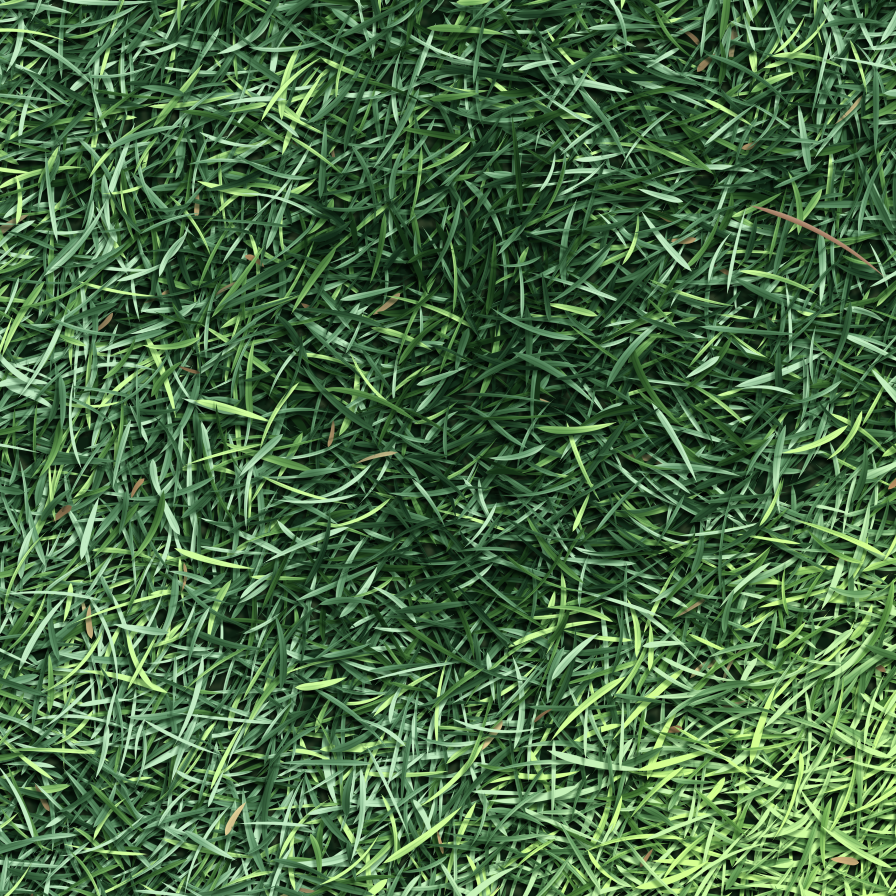
Write a WebGL 1 fragment shader that draws this texture.

```glsl
precision highp float;
uniform vec2 u_resolution;

const int LAYERS = 24;
const float CELL = 0.064;
const vec2 HALF_LENGTH = vec2(0.022, 0.057);
const vec2 HALF_WIDTH = vec2(0.0021, 0.0050);
const float MAX_BEND = 0.20;
const float MAIN_ANGLE = 0.5;
const float ANGLE_SPREAD = 2.4;
const vec2 SHADOW_OFFSET = vec2(-0.0025, -0.0040);
const vec3 SHADOW_TINT = vec3(0.59, 0.67, 0.61);
const float STRAW_SHARE = 0.014;

const vec3 SOIL = vec3(0.05, 0.13, 0.07);
const vec3 THATCH = vec3(0.19, 0.25, 0.16);
const vec3 DEEP_GREEN = vec3(0.075, 0.185, 0.105);
const vec3 MID_GREEN = vec3(0.21, 0.38, 0.235);
const vec3 LIGHT_GREEN = vec3(0.41, 0.62, 0.45);
const vec3 PALE_GREEN = vec3(0.76, 0.93, 0.77);
const vec3 WARM_TINT = vec3(1.10, 1.10, 0.74);
const vec3 STRAW = vec3(0.66, 0.64, 0.47);
const vec3 RUST = vec3(0.52, 0.40, 0.27);
const vec3 NEEDLE = vec3(0.66, 0.52, 0.42);

vec4 hash4(vec2 p) {
  vec4 q = fract(p.xyxy * vec4(0.1031, 0.1030, 0.0973, 0.1099));
  q += dot(q, q.wzxy + 33.33);
  return fract((q.xxyz + q.yzzw) * q.zywx);
}

float corner(vec2 cell, vec2 offset) {
  return dot(hash4(cell).xy * 2.0 - 1.0, offset);
}

float gradientNoise(vec2 p) {
  vec2 i = floor(p), f = fract(p);
  vec2 u = f * f * f * (f * (f * 6.0 - 15.0) + 10.0);
  vec2 e = vec2(1.0, 0.0);
  float low = mix(corner(i, f), corner(i + e, f - e), u.x);
  float high = mix(corner(i + e.yx, f - e.yx), corner(i + 1.0, f - 1.0), u.x);
  return 1.5 * mix(low, high, u.y);
}

vec2 rotate(vec2 v, float angle) {
  float c = cos(angle), s = sin(angle);
  return vec2(c * v.x + s * v.y, c * v.y - s * v.x);
}

// Returns edge distance, position along the blade, position across it
vec3 bladeShape(vec2 q, float halfLength, float halfWidth, float bend) {
  float t = clamp(q.x / halfLength, -1.5, 1.5);
  float y = q.y - bend * halfLength * (0.5 - t * t);
  float slope = 2.0 * bend * t;
  y *= inversesqrt(1.0 + slope * slope);
  float width = halfWidth * (1.0 - t * t * t * t) * (0.8 - 0.3 * t);
  return vec3(abs(y) - width, t, clamp(y / halfWidth, -1.0, 1.0));
}

vec3 greenRamp(float tone) {
  vec3 c = mix(DEEP_GREEN, MID_GREEN, clamp(tone * 3.0, 0.0, 1.0));
  c = mix(c, LIGHT_GREEN, clamp(tone * 3.0 - 1.0, 0.0, 1.0));
  return mix(c, PALE_GREEN, clamp(tone * 3.0 - 2.0, 0.0, 1.0));
}

// Shaded middle, bright lower right and left, uneven patches
float sunlight(vec2 p, float sunny) {
  vec2 fromShade = (p - vec2(0.5, 0.6)) / vec2(0.33, 0.27);
  float patches = 0.22 * gradientNoise(p * 4.5) + 0.16 * gradientNoise(p * 13.0 + 7.0);
  float lowerSide = 1.0 - smoothstep(0.1, 0.8, p.y);
  float leftSide = 1.0 - smoothstep(0.0, 0.4, p.x);
  return patches + 0.34 * sunny + 0.10 * lowerSide + 0.09 * leftSide
    - 0.27 * exp(-dot(fromShade, fromShade));
}

void main() {
  vec2 p = gl_FragCoord.xy / u_resolution.y;
  float aa = 0.7 / u_resolution.y;
  float sunny = smoothstep(0.25, 1.0, p.x - p.y);
  float light = sunlight(p, sunny);
  vec3 color = mix(SOIL, THATCH, smoothstep(-0.2, 0.6, gradientNoise(p * 70.0)));

  // Layers of blades, from the ground up
  for (int layer = 0; layer < LAYERS; layer++) {
    float depth = float(layer) / float(LAYERS - 1);
    vec2 seed = vec2(37.0, 61.0) * float(layer + 1);
    vec2 grid = p / CELL + hash4(seed).xy;
    for (int j = -1; j <= 1; j++) {
      for (int i = -1; i <= 1; i++) {
        vec2 cell = floor(grid) + vec2(float(i), float(j));
        vec4 a = hash4(cell + seed);
        vec2 rel = (grid - cell - a.xy) * CELL;
        float halfLength = mix(HALF_LENGTH.x, HALF_LENGTH.y, a.z);
        if (length(rel) > halfLength + 0.01) continue;

        vec4 b = hash4(cell + seed + 211.0);
        float halfWidth = mix(HALF_WIDTH.x, HALF_WIDTH.y, a.w * a.w);
        float straw = step(b.w, STRAW_SHARE);
        halfLength *= 1.0 - 0.55 * straw;
        float angle = MAIN_ANGLE + 1.4 * gradientNoise((p - rel) * 3.5)
          + ANGLE_SPREAD * (b.x - 0.5) + 3.1416 * step(0.5, fract(b.y * 7.0));
        float bend = MAX_BEND * (2.0 * b.y - 1.0);

        vec3 shade = bladeShape(rotate(rel - SHADOW_OFFSET, angle), halfLength, halfWidth, bend);
        color *= mix(SHADOW_TINT, vec3(1.0), smoothstep(-0.001, 0.0035, shade.x));

        vec3 blade = bladeShape(rotate(rel, angle), halfLength, halfWidth, bend);
        float tone = 0.03 + 0.88 * pow(b.z, 1.3) + 0.24 * depth + light;
        tone += 0.12 * blade.z + 0.12 * sin(2.6 * blade.y + 6.3 * a.w);
        tone -= 0.08 * (1.0 - smoothstep(0.0, 0.3, abs(blade.z)));
        vec3 tint = greenRamp(tone);
        float warmth = clamp(0.8 * sunny + 0.75 * step(0.72, fract(b.w * 13.0)), 0.0, 1.0);
        tint *= mix(vec3(1.0), WARM_TINT, warmth);
        vec3 dry = mix(RUST, STRAW, a.z) * (0.75 + 0.5 * tone);
        tint = mix(tint, dry, straw);
        color = mix(color, tint, 1.0 - smoothstep(-aa, aa, blade.x));
      }
    }
  }

  // One fallen needle
  vec3 needle = bladeShape(rotate(p - vec2(0.915, 0.735), -0.49), 0.085, 0.0032, 0.12);
  color = mix(color, NEEDLE + 0.1 * needle.z, 1.0 - smoothstep(-aa, aa, needle.x));

  gl_FragColor = vec4(clamp(color, 0.0, 1.0), 1.0);
}
```
